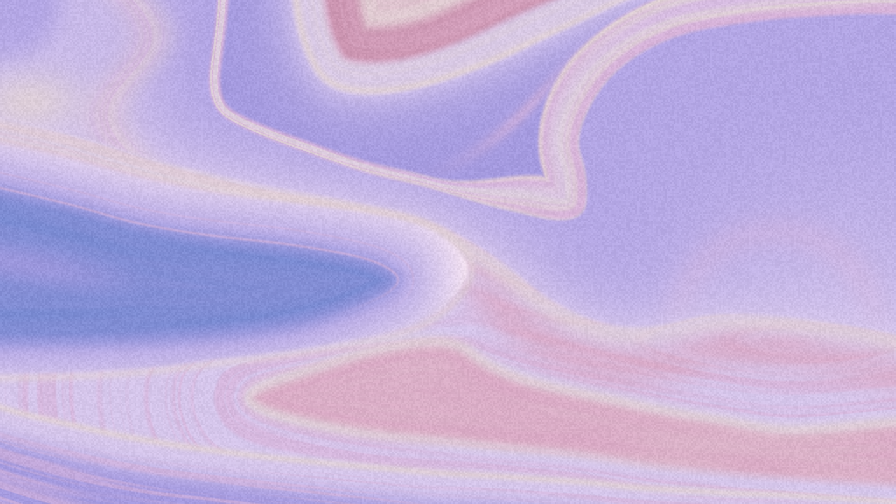
Reproduce this background procedurally as a Shadertoy shader.

```glsl
// Pastel marbled fluid: lavender pools, a blue eye, pink and cream ribbons.
// Signed distances to smooth curves drive colour ramps and fine streaks.
#define N 12
#define STEPS 8
#define GRAIN .055
#define WARP .007
#define STREAKS 70.
#define LAVENDER vec3(.70, .65, .895)
#define PALE vec3(.835, .775, .92)
#define BLUE vec3(.47, .54, .82)
#define VIOLET vec3(.645, .605, .875)
#define PINK vec3(.85, .66, .77)
#define ORCHID vec3(.84, .70, .85)
#define CREAM vec3(.88, .82, .83)

// Control points, in hundredths of the canvas height
const vec2 CREST[N] = vec2[N](vec2(-20,82), vec2(0,77), vec2(16,73), vec2(35,67), vec2(53,63),
  vec2(72,60), vec2(88,55), vec2(100,48), vec2(110,39), vec2(126,34), vec2(147,40), vec2(210,27));
const vec2 EYE[N] = vec2[N](vec2(-20,67), vec2(0,63), vec2(14,59), vec2(30,55), vec2(46,53),
  vec2(62,51), vec2(76,48), vec2(81,43), vec2(65,36), vec2(44,33), vec2(20,32), vec2(-25,32));
const vec2 HULL[N] = vec2[N](vec2(-20,75), vec2(0,72), vec2(16,68), vec2(35,63), vec2(55,60),
  vec2(75,58), vec2(89,53), vec2(95,45), vec2(82,34), vec2(55,30), vec2(20,26), vec2(-25,26));
const vec2 TUBE[N] = vec2[N](vec2(44,115), vec2(43,95), vec2(41,80), vec2(47,74), vec2(79,64),
  vec2(97,59), vec2(116,55), vec2(117,65), vec2(114,74), vec2(123,88), vec2(145,97), vec2(215,97));
const vec2 LOOP[N] = vec2[N](vec2(57,112), vec2(58,98), vec2(60,90), vec2(64,83), vec2(72,81),
  vec2(84,82), vec2(99,88), vec2(110,93), vec2(120,98), vec2(130,102), vec2(139,107), vec2(150,112));
const vec2 BLOB[N] = vec2[N](vec2(215,1), vec2(148,5), vec2(104,11), vec2(69,14), vec2(43,21),
  vec2(69,29), vec2(89,34), vec2(98,26), vec2(116,22), vec2(139,17), vec2(160,14), vec2(205,20));

float hash(vec2 p) {
  vec3 q = fract(p.xyx * .1031);
  q += dot(q, q.yzx + 33.33);
  return fract((q.x + q.y) * q.z);
}
float noise(vec2 p) {
  vec2 i = floor(p), f = fract(p);
  f *= f * (3. - 2. * f);
  return mix(mix(hash(i), hash(i + vec2(1, 0)), f.x),
             mix(hash(i + vec2(0, 1)), hash(i + 1.), f.x), f.y);
}
// Signed distance to a quadratic B-spline, positive on its left
float curve(vec2 p, vec2 c[N]) {
  float best = 1e9, side = 1.;
  vec2 a = .5 * (c[0] + c[1]);
  for (int i = 1; i < N - 1; i++) {
    vec2 m = .5 * (c[i - 1] + c[i]), n = .5 * (c[i] + c[i + 1]);
    for (int j = 1; j <= STEPS; j++) {
      float t = float(j) / float(STEPS);
      vec2 b = mix(mix(m, c[i], t), mix(c[i], n, t), t);
      vec2 e = b - a, r = p * 100. - a, q = r - e * clamp(dot(r, e) / dot(e, e), 0., 1.);
      if (dot(q, q) < best) { best = dot(q, q); side = e.x * r.y - e.y * r.x; }
      a = b;
    }
  }
  return (side < 0. ? -.01 : .01) * sqrt(best);
}
float band(float d, float w) { return exp(-d * d / (w * w)); }
float edge(float d) { return smoothstep(-.006, .006, d); }
// Fine lines that follow a depth and drift along the flow
float streak(float d, vec2 p) {
  return .6 * noise(vec2(d * STREAKS, p.x * 2. + 7.))
       + .4 * noise(vec2(d * STREAKS * 2.7, p.x * 3. - p.y));
}

void mainImage(out vec4 fragColor, in vec2 fragCoord) {
  vec2 uv = fragCoord / iResolution.y;
  vec2 p = uv + WARP * (vec2(noise(uv * 7.), noise(uv * 7. + 40.)) - .5);
  float crest = curve(p, CREST), eye = curve(p, EYE), hull = curve(p, HULL);
  float tube = curve(p, TUBE), ring = curve(p, LOOP), blob = curve(p, BLOB);

  // Lavender pool, faint arc on the right, glow over the crest
  vec3 col = mix(LAVENDER, PALE, .55 * smoothstep(.85, .35, p.y) * smoothstep(1.15, 1.7, p.x));
  col = mix(col, ORCHID, .35 * band(length(p - vec2(1.54, .34)) - .2, .035));
  col = mix(col, PALE, .85 * exp(-max(crest, 0.) * 15.));

  // Upper left: violet corner, folded ribbon, cream wedge
  float corner = length(p - vec2(0, 1));
  col = mix(col, PALE, .6 * smoothstep(.42, .2, p.x) * smoothstep(.08, .16, corner));
  float fold = p.x - .255 - .045 * sin((p.y - .85) * 20.);
  col = mix(col, mix(ORCHID, CREAM, streak(fold, p)), .7 * band(fold, .045));
  col = mix(col, CREAM, .8 * band(length((p - vec2(.06, .8)) * vec2(.55, 1)), .055));

  // Inner pool with a wisp, then the streaked pink tube around it
  vec3 pool = mix(VIOLET, PALE, .8 * exp(min(ring, 0.) * 24.));
  vec2 w = p - vec2(1.04, .78);
  pool = mix(pool, ORCHID, .6 * band(.7 * (w.x - w.y) + w.x * w.x, .013) * band(w.y, .09));
  float width = mix(.022, .085, smoothstep(.85, 1.1, p.x));
  vec3 skin = mix(ORCHID, CREAM, smoothstep(.3, .8, streak(tube / width * .09, p)));
  skin = mix(skin, PALE, .45 * band(tube / width - .55, .25));
  col = mix(col, mix(skin, pool, edge(tube - width)), edge(tube));

  // Top loop: pale rim, rose layer, cream heart
  float s = streak(ring, p);
  vec3 heart = mix(PALE, CREAM, .5 * band(ring - .008, .008) + .5 * s);
  heart = mix(heart, mix(vec3(.78, .56, .67), PINK, s), smoothstep(.052, .075, ring));
  heart = mix(heart, mix(PINK, CREAM, .5 + .5 * s), smoothstep(.115, .15, ring));
  col = mix(col, heart, edge(ring));

  // Stream below the crest: cream edge, rose strip, pale body
  s = streak(mix(blob, -crest, smoothstep(.25, .5, p.y)), p);
  vec3 stream = mix(PALE, ORCHID, .7 * smoothstep(.4, .8, s));
  stream = mix(stream, PINK, band(crest + .075, .045) * smoothstep(.85, 1.02, p.x) * (.45 + .5 * s));
  stream = mix(stream, CREAM, band(crest + .015, .022) * (.4 + .4 * s));
  col = mix(col, stream, edge(-crest));

  // Blue eye with a violet veil in a pale hull
  float veil = band(p.y - .485 + .17 * p.x, .045) * smoothstep(.45, .05, p.x);
  vec3 iris = mix(BLUE, VIOLET, max(.8 * veil, .45 * streak(eye * .5, p)));
  vec3 shell = mix(iris, mix(LAVENDER, PALE, eye / .075), smoothstep(-.035, .025, eye));
  float lines = band(eye, .003) + .6 * band(eye - .03, .0025);
  shell = mix(shell, ORCHID, .6 * lines * smoothstep(.36, .48, p.y));
  col = mix(col, shell, edge(-hull));
  col = mix(col, CREAM, .5 * band(hull - .008, .009));

  // Rose blob with a cream rim
  vec3 flesh = mix(PINK, CREAM, .4 * noise(p * vec2(6, 16)) * streak(blob * .6, p));
  col = mix(col, flesh, smoothstep(.012, -.018, blob));
  col = mix(col, CREAM, .7 * band(blob, .013) * smoothstep(.1, .2, p.y + .05 * p.x));

  // Lower sweep: cream line falling into violet, then paper grain
  float sweep = p.y - .115 + .064 * p.x - .08 * exp(-3.5 * p.x);
  vec3 under = mix(PALE, VIOLET, smoothstep(.02, .1, -sweep));
  under = mix(under, ORCHID, .6 * smoothstep(.45, .8, streak(sweep, p)));
  col = mix(mix(col, under, edge(-sweep)), CREAM, .75 * band(sweep, .008));
  col += GRAIN * (hash(floor(uv * 288.)) - .5);
  fragColor = vec4(col, 1);
}
```
